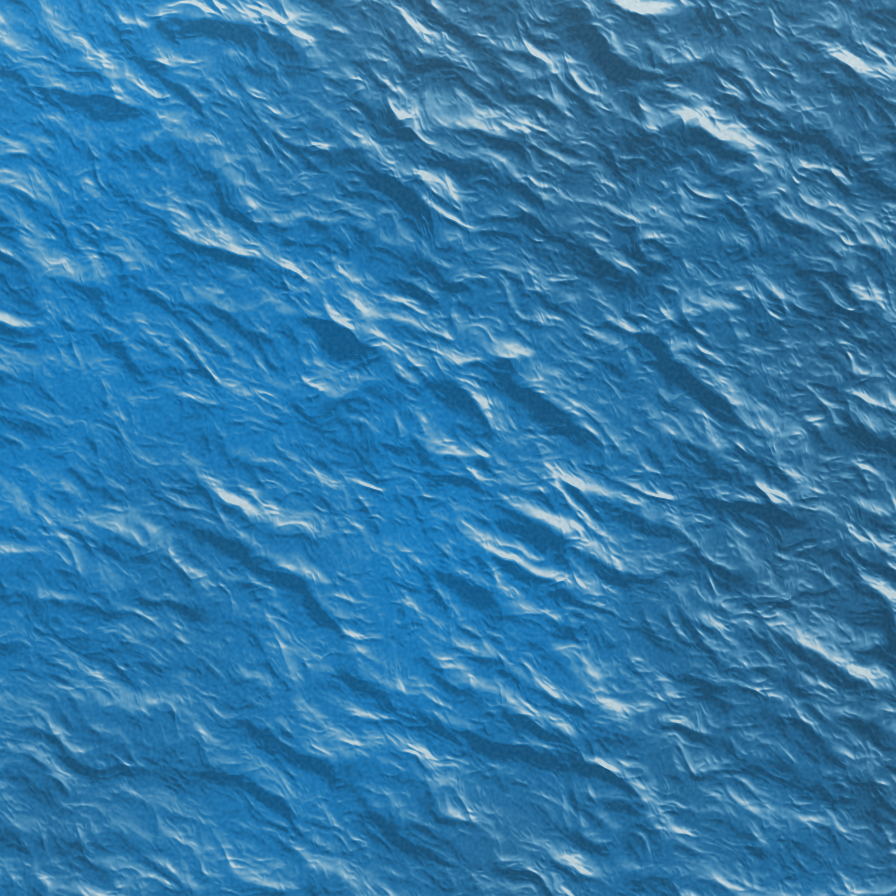
A WebGL 2 fragment shader for this texture:

```glsl
#version 300 es
precision highp float;
// Open sea seen from above: slanted wind ripples with lit crests over blue depths.

#define CREST_ANGLE -0.56
#define CREST_STRETCH 0.5
#define BASE_FREQ 13.0
#define OCTAVES 5
#define WARP 0.016
#define SLOPE_STEP 0.0013
#define RELIEF 1.15
#define BRIGHT_WATER vec3(0.115, 0.49, 0.745)
#define DARK_WATER vec3(0.165, 0.395, 0.555)
#define SHEEN vec3(0.40, 0.635, 0.775)
#define FOAM vec3(0.78, 0.84, 0.86)

uniform vec2 u_resolution;
out vec4 fragColor;

uint hashCell(ivec2 cell) {
    uint h = uint(cell.x) * 1597334677u ^ uint(cell.y) * 3812015801u;
    h = (h ^ (h >> 15)) * 2246822519u;
    h = (h ^ (h >> 13)) * 3266489917u;
    return h ^ (h >> 16);
}

float cornerSlope(ivec2 cell, vec2 offset) {
    float angle = float(hashCell(cell) & 65535u) * 6.28319 / 65536.0;
    return dot(vec2(cos(angle), sin(angle)), offset);
}

// Gradient noise, roughly -0.7 to 0.7
float gradientNoise(vec2 p) {
    ivec2 cell = ivec2(floor(p));
    vec2 f = fract(p);
    vec2 w = f * f * f * (f * (f * 6.0 - 15.0) + 10.0);
    float low = mix(cornerSlope(cell, f),
                    cornerSlope(cell + ivec2(1, 0), f - vec2(1, 0)), w.x);
    float high = mix(cornerSlope(cell + ivec2(0, 1), f - vec2(0, 1)),
                     cornerSlope(cell + ivec2(1, 1), f - vec2(1, 1)), w.x);
    return mix(low, high, w.y);
}

mat2 rotation(float angle) {
    float c = cos(angle), s = sin(angle);
    return mat2(c, s, -s, c);
}

// Water surface: peaked ridges broken into short crests, at several scales
float waveHeight(vec2 p) {
    p += WARP * vec2(gradientNoise(p * 11.0), gradientNoise(p * 11.0 + 37.0));
    p += 0.35 * WARP * vec2(gradientNoise(p * 34.0 + 5.0), gradientNoise(p * 34.0 + 71.0));
    float height = 0.0;
    float freq = BASE_FREQ;
    float weight = 0.52;
    for (int i = 0; i < OCTAVES; i++) {
        float k = float(i);
        float turn = 0.24 * sin(k * 2.4 + 0.6);
        vec2 q = rotation(-CREST_ANGLE - turn) * p * freq * vec2(CREST_STRETCH, 1.0);
        q += 19.7 * k;
        float n = gradientNoise(q);
        float ridge = max(1.0 - 1.6 * sqrt(n * n + 0.002), 0.0);
        float patches = smoothstep(-0.3, 0.4, gradientNoise(q * vec2(0.9, 0.6) + 53.0));
        height += weight / freq * (ridge * ridge * patches + 0.35 * n);
        freq *= 1.83;
        weight *= 0.87;
    }
    return height;
}

// Share of dark water: a diagonal band at right, a dim lower edge, soft clouds
float darkShare(vec2 p) {
    float band = dot(p - vec2(0.8, 0.6), vec2(0.84, 0.54));
    float clouds = gradientNoise(p * 2.6 + 8.0) + 0.5 * gradientNoise(p * 6.0 + 3.0);
    float share = 0.85 * smoothstep(-0.48, 0.05, band);
    share += 0.4 * smoothstep(0.45, 0.0, p.y) + 0.5 * clouds + 0.08;
    return clamp(share, 0.0, 1.0);
}

void main() {
    vec2 p = gl_FragCoord.xy / min(u_resolution.x, u_resolution.y);

    // Slope towards the light, across the crests
    vec2 light = rotation(CREST_ANGLE + 0.12) * vec2(0.0, 1.0);
    vec2 stepAside = light * SLOPE_STEP;
    float slope = (waveHeight(p - stepAside) - waveHeight(p + stepAside)) / (2.0 * SLOPE_STEP);

    // Rougher water towards the upper right
    float roughness = mix(0.82, 1.2, smoothstep(0.3, 1.6, p.x + p.y));
    float lit = slope * RELIEF * roughness;

    // Depth colour, shaded troughs, soft sheen and pale crests
    float dark = darkShare(p);
    vec3 colour = mix(BRIGHT_WATER, DARK_WATER, dark);
    colour *= 1.0 - 0.24 * smoothstep(0.0, 1.4, -lit);
    colour = mix(colour, SHEEN, 0.85 * smoothstep(-0.1, 1.35, lit));
    colour = mix(colour, FOAM, 0.9 * smoothstep(0.95, 2.3, lit));

    // Haze at the top and fine grain
    colour += 0.05 * smoothstep(0.7, 1.05, p.y) * vec3(1.0, 0.8, 0.6);
    colour += 0.045 * gradientNoise(p * 210.0);
    fragColor = vec4(clamp(colour, 0.0, 1.0), 1.0);
}
```
